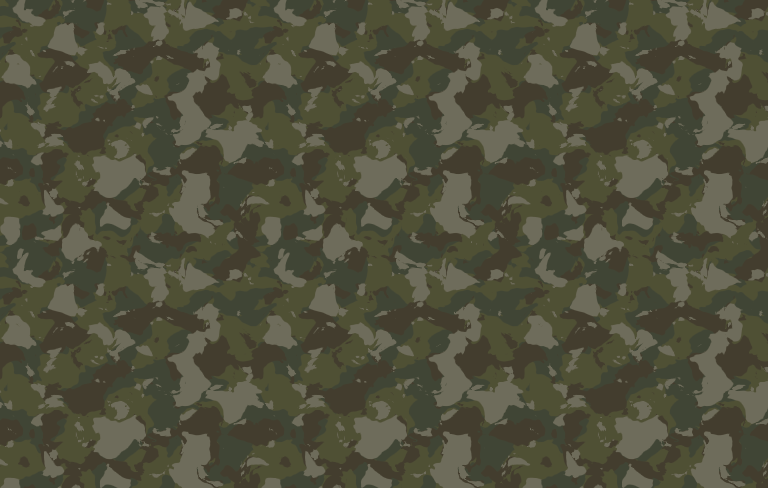
Write a Shadertoy shader that draws this pattern.

```glsl
// Four-colour woodland camouflage on a seamlessly repeating tile.

#define TILE_SIZE 0.535            // tile edge, in canvas heights
#define BLOB_CELLS vec2(6.0, 7.0)  // noise cells per tile for large patches
#define SPOT_CELLS vec2(12.0, 14.0)// noise cells per tile for small flecks
#define WARP_AMOUNT 0.05           // bending of the outlines, in tiles
#define ROUGHNESS 0.45             // gain per octave, raggedness of the edges
#define GREEN_LEVEL 0.02
#define BROWN_LEVEL 0.15
#define BEIGE_LEVEL 0.22
#define SPOT_LEVEL 0.39

const vec3 OLIVE = vec3(0.310, 0.312, 0.205);
const vec3 GREEN = vec3(0.252, 0.272, 0.208);
const vec3 BROWN = vec3(0.262, 0.240, 0.180);
const vec3 BEIGE = vec3(0.432, 0.422, 0.355);

// Integer hash of a cell and a seed, returned in 0..1
float hash(ivec2 cell, int seed) {
    uint h = uint(cell.x) * 1597334677u ^ uint(cell.y) * 3812015801u ^ uint(seed) * 2798796415u;
    h = (h ^ (h >> 16)) * 2146121005u;
    h = (h ^ (h >> 15)) * 2221713035u;
    h ^= h >> 16;
    return float(h >> 8) / 16777216.0;
}

// Slope contribution of one lattice corner, wrapped at the tile edge
float corner(vec2 cell, vec2 offset, vec2 period, int seed) {
    float angle = 6.28319 * hash(ivec2(mod(cell, period)), seed);
    return dot(vec2(cos(angle), sin(angle)), offset);
}

// Periodic gradient noise
float noise(vec2 p, vec2 period, int seed) {
    vec2 cell = floor(p), f = p - cell;
    vec2 u = f * f * f * (f * (f * 6.0 - 15.0) + 10.0);
    vec2 e = vec2(1.0, 0.0);
    float low = mix(corner(cell, f, period, seed),
                    corner(cell + e, f - e, period, seed), u.x);
    float high = mix(corner(cell + e.yx, f - e.yx, period, seed),
                     corner(cell + 1.0, f - 1.0, period, seed), u.x);
    return mix(low, high, u.y);
}

// Octave sum that stays periodic over one tile
float patches(vec2 tilePos, vec2 cells, int seed) {
    float sum = 0.0, gain = 1.0;
    for (int i = 0; i < 4; i++) {
        sum += gain * noise(tilePos * cells + 0.37 * float(i), cells, seed + i);
        cells *= 2.0;
        gain *= ROUGHNESS;
    }
    return sum;
}

// Smooth-edged coverage of the region where the field is positive
float cover(float field) {
    float width = max(fwidth(field), 1e-4) * 0.6;
    return smoothstep(-width, width, field);
}

void mainImage(out vec4 fragColor, in vec2 fragCoord) {
    vec2 p = fragCoord / (iResolution.y * TILE_SIZE);

    // Bend the domain for irregular lobes
    vec2 warpCells = vec2(9.0);
    p += WARP_AMOUNT * vec2(noise(p * warpCells, warpCells, 71),
                            noise(p * warpCells, warpCells, 83));

    // Large patches, with small flecks joined to the upper two layers
    float green = patches(p, BLOB_CELLS - 1.0, 11) - GREEN_LEVEL;
    float brown = max(patches(p, BLOB_CELLS, 23) - BROWN_LEVEL,
                      patches(p, SPOT_CELLS, 31) - SPOT_LEVEL);
    float beige = max(patches(p, BLOB_CELLS, 47) - BEIGE_LEVEL,
                      patches(p, SPOT_CELLS, 59) - SPOT_LEVEL);

    // Paint from the ground up
    vec3 color = OLIVE;
    color = mix(color, GREEN, cover(green));
    color = mix(color, BROWN, cover(brown));
    color = mix(color, BEIGE, cover(beige));
    fragColor = vec4(color, 1.0);
}
```
